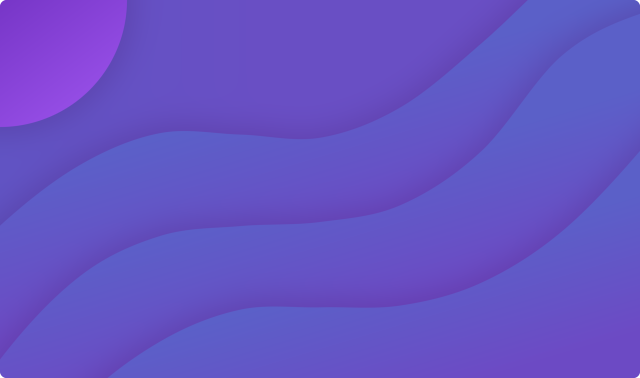
Reproduce this background procedurally as a Shadertoy shader.

```glsl
// Layered indigo ribbons sweeping up to the right, with a violet disc in the corner.
// Each ribbon lies under a spline of evenly spaced heights, has its own slanted
// gradient, and casts a soft shadow on the layer behind it. Lengths are in canvas heights.

const int KNOTS = 11;
const float KNOT_STEP = 0.2122;
const float CREST_HIGH[KNOTS] = float[](0.18, 0.403, 0.564, 0.648, 0.644, 0.636, 0.717, 0.885, 1.084, 1.265, 1.44);
const float CREST_MID[KNOTS] = float[](-0.28, 0.049, 0.270, 0.376, 0.402, 0.413, 0.458, 0.600, 0.852, 0.965, 1.0);
const float CREST_LOW[KNOTS] = float[](-0.70, -0.33, -0.066, 0.097, 0.181, 0.187, 0.192, 0.252, 0.387, 0.606, 0.878);

const vec3 RIBBON_BLUE = vec3(0.357, 0.376, 0.785);
const vec3 RIBBON_PURPLE = vec3(0.425, 0.292, 0.770);
const vec3 SKY_LEFT = vec3(0.380, 0.328, 0.767);
const vec3 SKY_RIGHT = vec3(0.412, 0.310, 0.770);
const vec3 DISC_DARK = vec3(0.465, 0.210, 0.780);
const vec3 DISC_LIGHT = vec3(0.580, 0.300, 0.895);
const vec3 CORNER_WHITE = vec3(1.0);

const vec3 SHADOW_LOSS = vec3(0.055, 0.115, 0.075);
const float SHADOW_WIDTH = 0.065;
const float RIBBON_SLANT = 0.3;
const vec2 DISC_CENTER = vec2(0.0, 1.0);
const float DISC_RADIUS = 0.336;
const float CORNER_RADIUS = 0.018;

// Catmull-Rom spline through evenly spaced heights; the first knot is left of x = 0.
float crestHeight(float heights[KNOTS], float x) {
    float u = x / KNOT_STEP + 1.0;
    int i = clamp(int(floor(u)), 1, KNOTS - 3);
    float t = u - float(i);
    float a = heights[i - 1], b = heights[i], c = heights[i + 1], d = heights[i + 2];
    return b + 0.5 * t * (c - a + t * (2.0 * a - 5.0 * b + 4.0 * c - d
                        + t * (3.0 * (b - c) + d - a)));
}

// Approximate signed distance to a crest, positive above it.
float crestDistance(float heights[KNOTS], vec2 p) {
    const float STEP = 0.004;
    float slope = (crestHeight(heights, p.x + STEP) - crestHeight(heights, p.x - STEP)) / (2.0 * STEP);
    return (p.y - crestHeight(heights, p.x)) / sqrt(1.0 + slope * slope);
}

// Lays a shape over the scene, shading what lies just outside it.
vec3 layer(vec3 below, vec3 fill, float dist, float pixel) {
    float falloff = max(dist, 0.0) / SHADOW_WIDTH;
    vec3 shaded = below * (1.0 - SHADOW_LOSS * exp(-falloff * (0.8 + falloff)));
    return mix(fill, shaded, smoothstep(-0.7 * pixel, 0.7 * pixel, dist));
}

// Slanted blue to purple gradient between two depths below the top edge.
vec3 ribbonColor(vec2 p, float start, float end) {
    float depth = 1.0 - p.y + RIBBON_SLANT * p.x;
    return mix(RIBBON_BLUE, RIBBON_PURPLE, clamp((depth - start) / (end - start), 0.0, 1.0));
}

void mainImage(out vec4 fragColor, in vec2 fragCoord) {
    float pixel = 1.0 / iResolution.y;
    vec2 p = fragCoord * pixel;
    vec2 canvas = iResolution.xy * pixel;

    // Backdrop
    vec3 color = mix(SKY_LEFT, SKY_RIGHT, clamp(p.x / 0.7, 0.0, 1.0));

    // Corner disc
    vec2 fromDisc = p - DISC_CENTER;
    float discBlend = clamp(dot(fromDisc, vec2(0.6, -0.8)) / DISC_RADIUS, 0.0, 1.0);
    color = layer(color, mix(DISC_DARK, DISC_LIGHT, discBlend), length(fromDisc) - DISC_RADIUS, pixel);

    // Ribbons, back to front
    color = layer(color, ribbonColor(p, 0.49, 0.90), crestDistance(CREST_HIGH, p), pixel);
    color = layer(color, ribbonColor(p, 0.74, 1.12), crestDistance(CREST_MID, p), pixel);
    color = layer(color, ribbonColor(p, 1.02, 1.38), crestDistance(CREST_LOW, p), pixel);

    // Rounded canvas corners
    vec2 q = abs(p - 0.5 * canvas) - 0.5 * canvas + CORNER_RADIUS;
    float frame = length(max(q, 0.0)) - CORNER_RADIUS;
    color = mix(color, CORNER_WHITE, smoothstep(-0.5 * pixel, 0.7 * pixel, frame));

    fragColor = vec4(color, 1.0);
}
```
